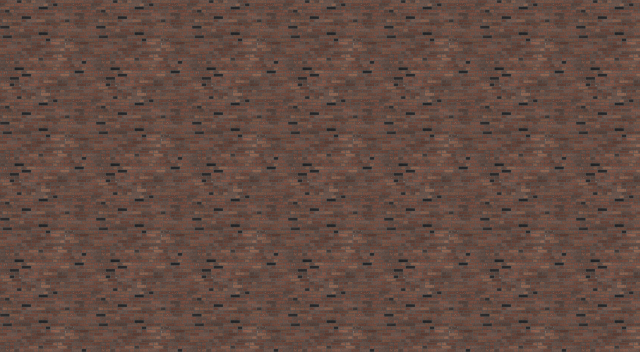
Write a WebGL 2 fragment shader that draws this texture.

```glsl
#version 300 es
precision highp float;

uniform vec2 u_resolution;
out vec4 fragColor;

#define TILE 0.15               // side of one repeat, in canvas widths
#define GRID vec2(10.0, 30.0)   // stretchers and courses in a repeat
#define BRICK_ASPECT 3.0        // stretcher length over course height
#define JOINT 0.20              // mortar width, in course heights
#define HEADER_SHARE 0.36       // cells split into two short bricks
#define BURNT_COURSES 0.7       // share of courses with a dark brick
#define TONE_SPREAD 0.28        // brightness range between bricks
#define GRAIN 0.18              // strength of surface grain
#define STREAK 0.16             // strength of weathering along courses
#define SAMPLES 4               // antialiasing samples per axis

const vec3 RED    = vec3(0.427, 0.275, 0.229);
const vec3 BROWN  = vec3(0.385, 0.292, 0.257);
const vec3 ORANGE = vec3(0.468, 0.328, 0.264);
const vec3 BURNT  = vec3(0.14, 0.14, 0.145);
const vec3 SOOTY  = vec3(0.25, 0.215, 0.20);
const vec3 MORTAR = vec3(0.33, 0.32, 0.308);
const vec3 LIME   = vec3(0.56, 0.53, 0.49);

float hash(vec2 p) {
    vec3 q = fract(vec3(p.xyx) * 0.1031);
    q += dot(q, q.yzx + 33.33);
    return fract((q.x + q.y) * q.z);
}

// Dot product of a random lattice gradient with the offset to it
float slope(vec2 corner, vec2 offset, vec2 period) {
    float angle = 6.2832 * hash(mod(corner, period) + 7.0);
    return dot(vec2(cos(angle), sin(angle)), offset);
}

// Gradient noise that wraps after the given period
float noise(vec2 p, vec2 period) {
    vec2 i = floor(p), f = fract(p);
    vec2 s = f * f * f * (f * (f * 6.0 - 15.0) + 10.0);
    vec2 e = vec2(1.0, 0.0);
    float low = mix(slope(i, f, period), slope(i + e.xy, f - e.xy, period), s.x);
    float high = mix(slope(i + e.yx, f - e.yx, period), slope(i + e.xx, f - e.xx, period), s.x);
    return mix(low, high, s.y);
}

float roundedBox(vec2 p, vec2 halfSize, float radius) {
    vec2 d = abs(p) - halfSize + radius;
    return length(max(d, 0.0)) + min(max(d.x, d.y), 0.0) - radius;
}

// Fired clay colour of one brick
vec3 clay(vec2 id, float drift) {
    float hue = hash(id + 31.0) + 0.25 * drift;
    vec3 color = mix(BROWN, RED, smoothstep(0.15, 0.45, hue));
    color = mix(color, ORANGE, smoothstep(0.65, 0.95, hue));
    return color * (1.0 + TONE_SPREAD * (hash(id + 53.0) - 0.5));
}

// One when the cell holds the dark brick of its course, spread by the golden ratio
float burntCell(float cell, float row) {
    float place = fract(row * 0.618 + 0.4 * hash(vec2(row, 19.0)));
    float chosen = step(hash(vec2(row, 43.0)), BURNT_COURSES);
    return chosen * step(abs(cell - floor(place * GRID.x)), 0.5);
}

vec3 wall(vec2 p) {
    vec2 tile = fract(p);
    vec2 grid = tile * GRID;
    float row = floor(grid.y);

    // Irregular bond: alternate courses shift by a half, some by a further quarter
    grid.x += 0.5 * mod(row, 2.0) + 0.25 * step(0.5, hash(vec2(row, 3.0)));
    float cell = mod(floor(grid.x), GRID.x);
    float along = fract(grid.x);

    // A cell holds one stretcher or two headers
    float split = step(hash(vec2(cell, row) + 11.0), HEADER_SHARE);
    float part = split * floor(along * 2.0);
    float len = 1.0 - 0.5 * split;
    vec2 id = vec2(cell * 2.0 + part, row);

    vec2 local = vec2((along - (part + 0.5) * len) * BRICK_ASPECT, fract(grid.y) - 0.5);
    vec2 halfSize = 0.5 * (vec2(len * BRICK_ASPECT, 1.0) - JOINT);
    float edge = roundedBox(local, halfSize, 0.1);
    float face = 1.0 - smoothstep(-0.07, 0.07, edge);

    // Broad tint, weathering along the courses, grain and rare lime stains
    float drift = noise(tile * 4.0, vec2(4.0));
    float streak = noise(tile * vec2(4.0, 15.0), vec2(4.0, 15.0));
    float grain = noise(tile * 80.0, vec2(80.0));
    float stain = smoothstep(0.2, 0.5, grain) * step(0.98, hash(id + 97.0));

    vec3 brick = mix(clay(id, drift), LIME, stain);
    vec3 dark = mix(BURNT, SOOTY, hash(id + 71.0));
    brick = mix(brick, dark, burntCell(cell, row) * (1.0 - part));
    vec3 color = mix(MORTAR, brick, face);
    return color * (1.0 + GRAIN * grain + STREAK * streak + 0.08 * drift);
}

void main() {
    vec3 sum = vec3(0.0);
    for (int j = 0; j < SAMPLES; j++) {
        for (int i = 0; i < SAMPLES; i++) {
            vec2 jitter = (vec2(i, j) + 0.5) / float(SAMPLES) - 0.5;
            vec2 pos = gl_FragCoord.xy + jitter;
            // Repeats are counted from the upper left corner
            vec2 canvas = vec2(pos.x, u_resolution.y - pos.y) / u_resolution.x;
            sum += wall(canvas / TILE);
        }
    }
    fragColor = vec4(sum / float(SAMPLES * SAMPLES), 1.0);
}
```
